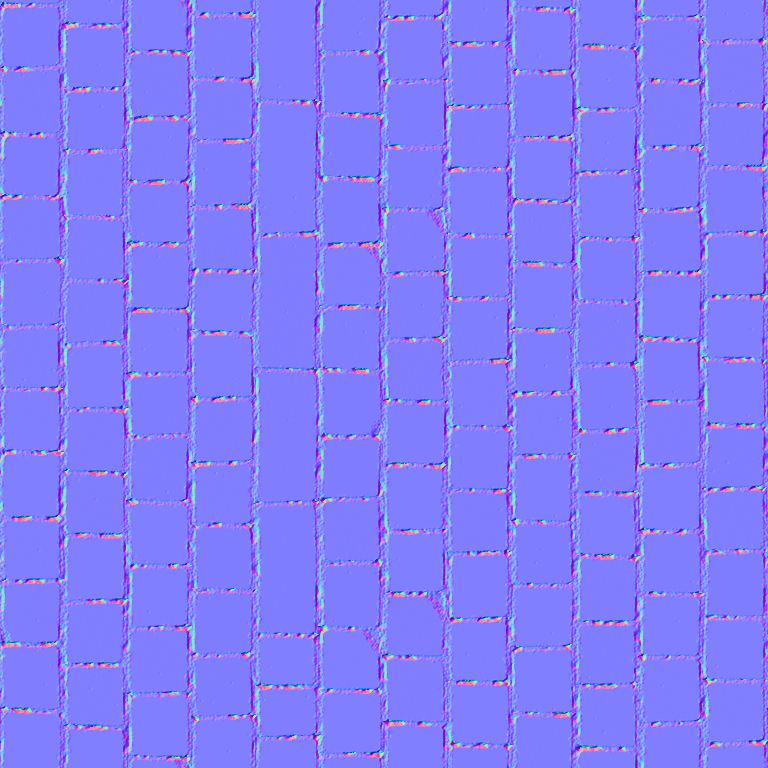
Give the GLSL for this texture map, as a Shadertoy shader.

```glsl
// Tangent-space normal map of worn paving bricks laid in staggered columns with rough mortar.
#define CELLS 12.0          // columns across and bricks down
#define LONG_COLUMN 4       // column laid with double-length bricks
#define SIDE_GAP 0.066      // half width of the upright joints
#define TOP_GAP 0.070       // joint share above each brick
#define BOTTOM_GAP 0.016    // joint share below each brick
#define CORNER 0.07         // corner rounding
#define SIDE_DEPTH 0.065    // deepest upright joint
#define TOP_DEPTH 0.17      // deepest level joint
#define GRAIN 0.018         // roughness of the mortar
#define CHIP_RATE 0.09      // share of bricks with a broken corner
#define TILT 0.022          // lean of single bricks

const float TAU = 6.28319;

// Start of the first brick in each column, in cells from the top
const float columnStart[12] = float[12](0.06, 0.36, 0.81, 0.20, 11.48, 0.78,
                                        0.26, 0.64, 0.12, 0.69, 0.26, 0.61);

float hash(vec2 p) {
    vec3 q = fract(p.xyx * vec3(0.1031, 0.1030, 0.0973));
    q += dot(q, q.yzx + 33.33);
    return fract((q.x + q.y) * q.z);
}

// Cellular noise that tiles with the canvas: distance to the nearest seed, and its id
vec2 cellular(vec2 p, float scale) {
    p *= scale;
    vec2 base = floor(p), nearest = vec2(9.0, 0.0);
    for (int y = -1; y <= 1; y++)
    for (int x = -1; x <= 1; x++) {
        vec2 cell = base + vec2(x, y);
        vec2 id = mod(cell, CELLS * scale);
        vec2 seed = cell + vec2(hash(id), hash(id + 71.3));
        float dist = length(p - seed);
        if (dist < nearest.x) nearest = vec2(dist, hash(id + 19.7));
    }
    return nearest;
}

// Layered sines that tile with the canvas, roughly -1 to 1
float waves(vec2 p, float frequency) {
    float sum = 0.0, amplitude = 0.7;
    for (int i = 0; i < 4; i++) {
        float turn = float(i) * 2.4 + 0.5;
        vec2 k = floor(frequency * vec2(cos(turn), sin(turn)) + 0.5);
        vec2 phase = TAU / CELLS * vec2(dot(p, k), dot(p, vec2(-k.y, k.x)));
        sum += amplitude * sin(phase.x + turn) * sin(phase.y + turn * 1.7);
        frequency *= 1.6;
        amplitude *= 0.75;
    }
    return sum;
}

// Surface height in cell units; p runs right and down
float surfaceHeight(vec2 p) {
    // Column, row and position inside the brick's cell
    float x = p.x + 0.01 + 0.01 * sin(TAU * p.y * 5.0 / CELLS);
    float column = mod(floor(x), CELLS);
    float across = fract(x) - 0.5;
    float drift = 0.02 * sin(TAU * p.y * 4.0 / CELLS + column * 3.1);
    float lean = 0.03 * across * sin(TAU * p.y * 3.0 / CELLS + column * 5.3);
    float along = mod(p.y - columnStart[int(column)] + drift + lean, CELLS);
    float len = 1.0, first = 0.0;
    if (int(column) == LONG_COLUMN) {
        first = along < 10.44 ? 0.0 : 10.44;
        len = along < 10.44 ? 2.088 : 0.78;
    }
    float row = floor((along - first) / len);
    vec2 id = vec2(column, row + first * 2.0);
    vec2 local = vec2(across, along - first - (row + 0.5) * len);
    local.y -= 0.5 * (TOP_GAP - BOTTOM_GAP);

    // Worn outline of the brick
    vec2 halfSize = vec2(0.5 - SIDE_GAP, 0.5 * (len - TOP_GAP - BOTTOM_GAP));
    halfSize.x -= 0.022 * (hash(id + 5.0) - 0.5);
    vec2 edge = abs(local) - halfSize;
    float d = length(max(edge + CORNER, 0.0)) + min(max(edge.x, edge.y) + CORNER, 0.0) - CORNER;
    d += 0.005 * waves(p, 65.0);

    // Joints: upright ones shallow, level ones with a steep lit strip over part of the brick
    float level = smoothstep(-0.02, 0.02, edge.y - edge.x);
    float sideBevel = local.x < 0.0 ? 0.05 : 0.03;
    float levelBevel = local.y < 0.0 ? 0.062 : 0.02;
    float bevel = mix(sideBevel, levelBevel, level);
    float sideDepth = mix(0.012, SIDE_DEPTH, smoothstep(0.0, 1.0, waves(p, 13.0)));
    float levelDepth = mix(0.014, TOP_DEPTH, smoothstep(0.0, 0.8, waves(p.yx, 17.0)));
    float depth = mix(sideDepth, levelDepth, level);
    float height = -depth * smoothstep(0.0, bevel, d);

    // Broken corners
    vec2 side = sign(vec2(hash(id + 23.0), hash(id + 31.0)) - 0.5);
    vec2 toCorner = halfSize - side * local;
    float chipSize = 0.12 + 0.13 * hash(id + 47.0);
    float chip = chipSize - dot(toCorner, vec2(0.8, 0.6)) + 0.025 * waves(p, 50.0);
    chip = max(chip, 0.0) * step(hash(id + 11.0), CHIP_RATE);
    height -= min(0.4 * chip, 0.04) * (1.0 - smoothstep(0.0, bevel, d));

    // Crumbling mortar that creeps over the brick edges
    vec2 fine = cellular(p, 20.0), coarse = cellular(p, 8.0);
    float creep = 0.028 * waves(p, 30.0);
    float rough = smoothstep(-0.018, 0.02, d + creep) * mix(1.0, 0.6, level);
    rough += 0.6 * smoothstep(0.0, 0.05, chip);
    height += GRAIN * rough * (0.5 - fine.x + 0.9 * (0.5 - coarse.x));

    // Brick faces: lean, soft unevenness and scattered pits
    height += TILT * dot(local, vec2(hash(id + 3.0), hash(id + 7.0)) - 0.5);
    height += 0.0002 * waves(p, 40.0);
    vec2 pit = cellular(p, 4.0);
    float pitSize = 0.06 + 0.9 * max(pit.y - 0.9, 0.0);
    height -= 0.004 * step(0.9, pit.y) * (1.0 - smoothstep(0.02, pitSize, pit.x));
    return height;
}

void mainImage(out vec4 fragColor, in vec2 fragCoord) {
    vec2 uv = fragCoord / iResolution.xy;
    vec2 p = CELLS * vec2(uv.x, 1.0 - uv.y);
    vec2 e = vec2(max(0.011, 0.5 * CELLS / iResolution.y), 0.0);
    float slopeX = (surfaceHeight(p + e.xy) - surfaceHeight(p - e.xy)) / (2.0 * e.x);
    float slopeY = (surfaceHeight(p + e.yx) - surfaceHeight(p - e.yx)) / (2.0 * e.x);
    // Lower brick edges are undercut, so their slope reads softer
    slopeY *= slopeY < 0.0 ? 0.4 : 1.0;
    // Red holds the slope down the columns, green the slope across them
    vec3 normal = normalize(vec3(slopeY, slopeX, 1.0));
    fragColor = vec4(0.5 + 0.5 * normal - vec3(0.0, 0.006, 0.0), 1.0);
}
```
